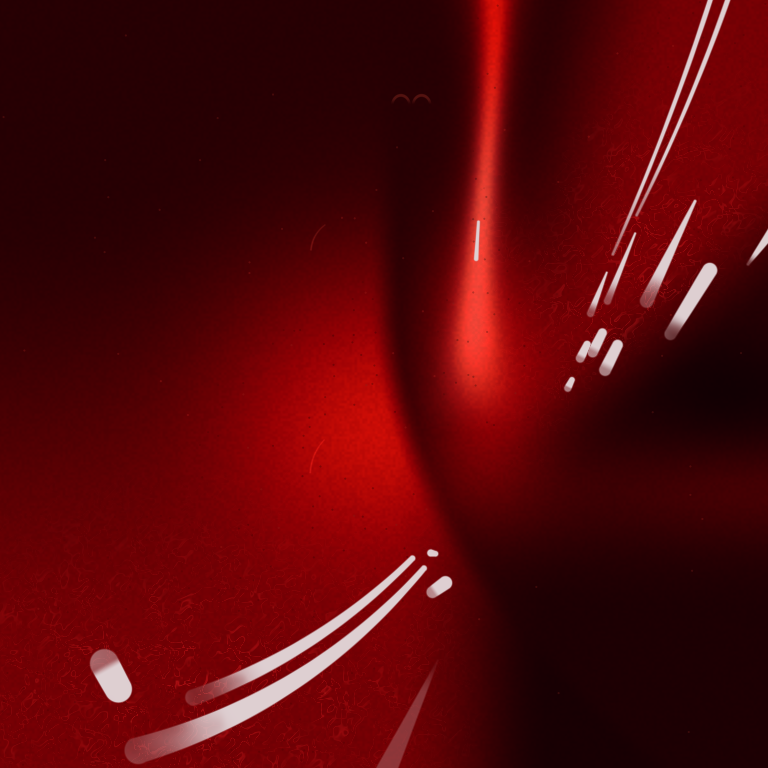
A WebGL 1 fragment shader for this background:

```glsl
precision highp float;
uniform vec2 u_resolution;

#define SHADOW 0.15
#define FLOOR_RED 0.30
#define GLOW_RED 0.46
#define WALL_RED 0.31
#define GLINT_COLOR vec3(0.87, 0.81, 0.82)
#define GLINT_SHADE vec3(0.66, 0.42, 0.43)
#define GRAIN_SCALE 150.0
#define DUST_CELLS 75.0

float hash(vec2 p) {
  vec3 q = fract(p.xyx * vec3(0.1031, 0.103, 0.0973));
  q += dot(q, q.yzx + 33.33);
  return fract((q.x + q.y) * q.z);
}

float noise(vec2 p) {
  vec2 i = floor(p), f = fract(p);
  f = f * f * (3.0 - 2.0 * f);
  return mix(mix(hash(i), hash(i + vec2(1.0, 0.0)), f.x),
             mix(hash(i + vec2(0.0, 1.0)), hash(i + 1.0), f.x), f.y);
}

float bell(vec2 d, vec2 size) {
  d /= size;
  return exp(-dot(d, d));
}

// Bent, tapered stroke from a to b; its start has the opacity "fade".
float stroke(vec2 p, vec2 a, vec2 b, float bend, float ra, float rb, float fade) {
  vec2 ab = b - a, side = normalize(vec2(-ab.y, ab.x));
  float h = clamp(dot(p - a, ab) / dot(ab, ab), 0.0, 1.0);
  vec2 spine = a + ab * h + side * bend * 4.0 * h * (1.0 - h);
  float soft = max(0.0015, 1.0 / u_resolution.y);
  float cover = 1.0 - smoothstep(-soft, soft, length(p - spine) - mix(ra, rb, h));
  return cover * mix(fade, 1.0, smoothstep(0.0, 0.3, h));
}

// Red level of the open surface on the left
float outerRed(vec2 p) {
  float low = 1.0 - smoothstep(0.12, 0.75, p.y - 0.1 * p.x);
  float tall = p.y > 0.46 ? 0.21 : 0.16;
  float red = SHADOW + FLOOR_RED * low + GLOW_RED * bell(p - vec2(0.5, 0.46), vec2(0.2, tall));
  return red * (1.0 - 0.72 * smoothstep(0.5, 0.72, p.x));
}

// Red level of the hollow on the right
float innerRed(vec2 p) {
  float wall = smoothstep(0.7, 0.9, p.x + 0.25 * (1.0 - p.y));
  wall *= smoothstep(-0.03, 0.18, p.y - 0.63 - 0.91 * (p.x - 1.0));
  wall *= smoothstep(0.33, 0.52, p.y);
  float red = SHADOW + WALL_RED * wall;
  red += 0.12 * bell(p - vec2(0.98, 0.36), vec2(0.25, 0.06));
  red += 0.09 * bell(p - vec2(0.64, 0.37), vec2(0.12, 0.08));
  red -= 0.08 * bell(p - vec2(0.95, 0.49), vec2(0.14, 0.08));
  return red + 0.42 * bell(p - vec2(0.628, 0.53), vec2(0.075, 0.15));
}

// Coverage of all the pale reflections
float glints(vec2 p) {
  float g = 0.0;
  // Twin arcs, twin lines, and the pairs below the lines
  for (int i = 0; i < 2; i++) {
    float k = float(i);
    g = max(g, stroke(p, mix(vec2(0.252, 0.092), vec2(0.18, 0.023), k),
      mix(vec2(0.537, 0.273), vec2(0.552, 0.26), k), -0.019 - 0.014 * k,
      0.011 + 0.007 * k, 0.004, 0.3));
    g = max(g, stroke(p, mix(vec2(0.798, 0.669), vec2(0.829, 0.72), k),
      mix(vec2(0.928, 1.01), vec2(0.951, 1.01), k), -0.005, 0.002, 0.0035, 0.6));
    g = max(g, stroke(p, mix(vec2(0.769, 0.592), vec2(0.791, 0.608), k),
      mix(vec2(0.79, 0.645), vec2(0.827, 0.696), k), 0.0, 0.005, 0.0015, 0.5));
    g = max(g, stroke(p, mix(vec2(0.842, 0.608), vec2(0.873, 0.565), k),
      mix(vec2(0.905, 0.738), vec2(0.924, 0.648), k), 0.0,
      0.009 - 0.001 * k, 0.002 + 0.008 * k, 0.4));
  }
  // Fan of small drops
  for (int i = 0; i < 4; i++) {
    float k = float(i);
    vec2 c = vec2(0.742 + 0.018 * k, 0.5 + 0.058 * k - 0.0155 * k * k);
    vec2 reach = vec2(0.45, 0.9) * (0.006 + 0.004 * k);
    g = max(g, stroke(p, c - reach, c + reach, 0.0, 0.005 + 0.001 * k, 0.004 + 0.001 * k, 0.65));
  }
  // Single drops
  g = max(g, stroke(p, vec2(0.974, 0.656), vec2(1.01, 0.705), 0.0, 0.002, 0.007, 0.4));
  g = max(g, stroke(p, vec2(0.563, 0.229), vec2(0.58, 0.241), 0.0, 0.008, 0.009, 0.7));
  g = max(g, stroke(p, vec2(0.561, 0.28), vec2(0.567, 0.279), 0.0, 0.005, 0.004, 1.0));
  g = max(g, stroke(p, vec2(0.136, 0.136), vec2(0.154, 0.103), 0.0, 0.019, 0.018, 0.5));
  return max(g, stroke(p, vec2(0.62, 0.663), vec2(0.623, 0.711), 0.0, 0.003, 0.002, 1.0));
}

void main() {
  vec2 p = gl_FragCoord.xy / u_resolution;

  // Curved rim between the two surfaces
  float drop = max(0.6 - p.y, 0.0);
  float rim = p.x - 0.497 - drop * drop;
  float red = mix(outerRed(p), innerRed(p), smoothstep(-0.018, 0.028, rim));
  red *= 1.0 - 0.25 * smoothstep(0.32, 0.2, p.y) * smoothstep(0.6, 0.72, p.x);

  // Hot vertical streak
  float axis = 0.617 + 0.027 * smoothstep(0.5, 1.0, p.y);
  float width = 0.015 + 0.2 * (p.y - 0.83) * (p.y - 0.83);
  float across = (p.x - axis) / width;
  float core = exp(-across * across) * smoothstep(0.43, 0.58, p.y);
  float halo = exp(-across * across * 0.2) * smoothstep(0.5, 0.75, p.y);
  red = min(red + 0.5 * core + 0.2 * halo, 0.95);

  // Fine grain, with bright veins around the reflections
  red *= 0.95 + 0.1 * noise(p * GRAIN_SCALE * 2.0);
  float vein = 1.0 - abs(2.0 * noise(p * GRAIN_SCALE + 3.0 * noise(p * 60.0)) - 1.0);
  float rough = bell(p - vec2(0.25, 0.1), vec2(0.3, 0.16)) + bell(p - vec2(0.86, 0.64), vec2(0.16, 0.18));
  float sparkle = smoothstep(0.8, 1.0, vein) * noise(p * 45.0) * rough * smoothstep(0.2, 0.4, red);
  vec3 color = vec3(red, 0.06 * smoothstep(0.55, 0.9, red), 0.01 + 0.02 * red * red);
  color.gb += core * (1.0 - smoothstep(0.7, 0.98, p.y)) * vec2(0.2, 0.18);
  color += sparkle * vec3(0.22, 0.06, 0.06);

  // Scattered dust specks
  vec2 cell = floor(p * DUST_CELLS);
  vec2 spot = 0.2 + 0.6 * vec2(hash(cell), hash(cell + 71.0));
  float speck = 1.0 - smoothstep(0.04, 0.16, length(fract(p * DUST_CELLS) - spot));
  speck *= step(0.86, hash(cell + 19.0));
  color *= 1.0 - 0.25 * speck * smoothstep(0.3, 0.6, red);
  color += vec3(0.12, 0.04, 0.03) * speck * step(0.985, hash(cell + 19.0));

  // Faint scratches and the dull blade at the bottom
  for (int i = 0; i < 2; i++) {
    float k = float(i);
    vec2 a = vec2(0.404 + 0.001 * k, 0.385 + 0.29 * k);
    float scratch = stroke(p, a, a + vec2(0.018, 0.042 - 0.01 * k), 0.004, 0.001, 0.0005, 1.0);
    vec2 arch = (p - vec2(0.522 + 0.027 * k, 0.863)) / vec2(0.014, 0.016);
    float hook = 1.0 - smoothstep(0.05, 0.18, abs(length(arch) - 0.8));
    scratch += hook * smoothstep(0.0, 0.6, arch.y);
    color += scratch * vec3(0.17, 0.07, 0.05);
  }
  float blade = stroke(p, vec2(0.57, 0.14), vec2(0.5, -0.01), 0.0, 0.001, 0.014, 0.2);
  color = mix(color, GLINT_SHADE, 0.5 * blade);

  float glint = glints(p);
  vec3 pale = mix(GLINT_SHADE, GLINT_COLOR, smoothstep(0.1, 0.6, noise(p * 35.0) * 0.4 + glint * 0.5));
  color = mix(color, pale, glint);
  gl_FragColor = vec4(clamp(color, 0.0, 1.0), 1.0);
}
```
